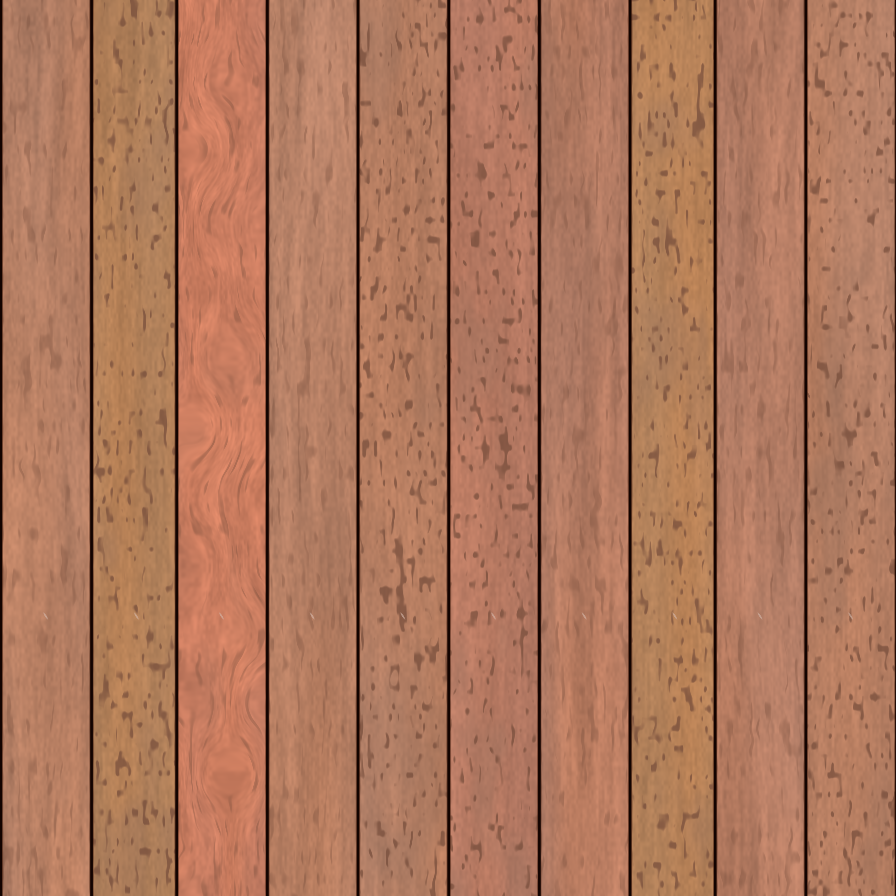
This texture is drawn by a WebGL 1 fragment shader. Its source:

```glsl
precision highp float;

uniform vec2 u_resolution;

const float PLANKS = 10.0;
const float PITCH = 0.1012;
const float NARROWING = 0.0062;
const float GAP_HALF_WIDTH = 0.0014;

const vec3 WOOD = vec3(0.71, 0.495, 0.388);
const vec3 GOLDEN = vec3(0.0, 0.012, -0.042);
const vec3 SALMON = vec3(0.075, -0.006, -0.006);
const vec3 ROSY = vec3(-0.004, -0.025, -0.006);
const vec3 GREY_STAIN = vec3(0.58, 0.44, 0.37);
const vec3 PORE = vec3(0.46, 0.30, 0.23);
const vec3 PALE_CHIP = vec3(0.83, 0.72, 0.67);
const vec3 GAP_EDGE = vec3(0.27, 0.12, 0.06);
const vec3 GAP = vec3(0.07, 0.01, 0.0);

float hash(vec2 p) {
  vec3 q = fract(p.xyx * 0.1031);
  q += dot(q, q.yzx + 33.33);
  return fract((q.x + q.y) * q.z);
}

float noise(vec2 p) {
  vec2 cell = floor(p);
  vec2 f = fract(p);
  f = f * f * (3.0 - 2.0 * f);
  float low = mix(hash(cell), hash(cell + vec2(1.0, 0.0)), f.x);
  float high = mix(hash(cell + vec2(0.0, 1.0)), hash(cell + 1.0), f.x);
  return mix(low, high, f.y);
}

float fbm(vec2 p) {
  float sum = 0.0;
  float weight = 0.5;
  for (int i = 0; i < 3; i++) {
    sum += weight * noise(p);
    p = p * 2.03 + 7.1;
    weight *= 0.5;
  }
  return sum / 0.875;
}

// 1.0 when the two plank numbers agree
float same(float a, float b) {
  return 1.0 - step(0.5, abs(a - b));
}

// Left edge of a plank; the second and eighth planks are narrower
float plankEdge(float plank) {
  return 0.001 + PITCH * plank - NARROWING * (step(2.0, plank) + step(8.0, plank));
}

vec3 plankColor(float plank, float golden, float salmon) {
  float rosy = same(plank, 5.0) + 0.5 * same(plank, 6.0) + 0.4 * same(plank, 8.0);
  float tone = 0.98 + 0.04 * hash(vec2(plank, 4.0));
  return (WOOD + GOLDEN * golden + SALMON * salmon + ROSY * rosy) * tone;
}

// Rare short slanted scratches
float chips(vec2 p) {
  vec2 grid = vec2(50.0, 40.0);
  vec2 cell = floor(p * grid);
  vec2 d = (fract(p * grid) - 0.5) / grid;
  d.x += 0.6 * d.y;
  float shape = 1.0 - smoothstep(0.4, 1.0, length(d / vec2(0.0016, 0.005)));
  return shape * step(0.998, hash(cell + 3.0));
}

vec3 woodSurface(vec2 p, float plank) {
  float golden = same(plank, 1.0) + same(plank, 7.0);
  float salmon = same(plank, 2.0);
  float porous = golden + same(plank, 4.0) + same(plank, 5.0) + same(plank, 9.0);
  vec2 q = p + plank * vec2(1.3, 2.7);

  // Bend the grain, most strongly on the figured salmon plank
  float bend = noise(q * mix(vec2(14.0, 3.0), vec2(22.0, 13.0), salmon)) - 0.5;
  q.x += bend * mix(0.012, 0.045, salmon);

  float cloud = fbm(q * vec2(14.0, 3.5)) - 0.5;
  float streak = fbm(q * mix(vec2(95.0, 5.0), vec2(85.0, 28.0), salmon)) - 0.5;
  float fiber = noise(q * vec2(330.0, 38.0)) - 0.5;
  float speck = noise(q * vec2(400.0, 190.0)) - 0.5;
  float shade = 1.0 + 0.13 * cloud + mix(0.22, 0.12, porous) * streak
              + 0.07 * fiber + 0.08 * speck;
  vec3 color = plankColor(plank, golden, salmon) * shade;

  // Warm and grey drifts along the board
  color += vec3(0.03, -0.005, -0.03) * (noise(q * vec2(24.0, 2.2) + 9.0) - 0.5);
  float stain = smoothstep(0.5, 0.8, fbm(q * vec2(22.0, 8.0) + 31.0));
  color = mix(color, GREY_STAIN, stain * mix(0.12, 0.3, porous));

  // Pores: dense dashes on porous boards, long faint slits elsewhere
  vec2 poreScale = mix(vec2(240.0, 42.0), vec2(225.0, 92.0), porous);
  vec2 poreAt = q + vec2(0.004 * noise(q * 75.0), 0.0);
  float density = 0.07 * (fbm(q * vec2(16.0, 5.0) + 51.0) - 0.5);
  float pore = smoothstep(0.69, 0.92, noise(poreAt * poreScale) + density);
  color = mix(color, PORE, pore * mix(0.34, 0.72, porous));

  return mix(color, PALE_CHIP, 0.6 * chips(p));
}

void main() {
  vec2 uv = gl_FragCoord.xy / u_resolution;
  float pixel = 1.0 / u_resolution.x;

  // Find the plank and the distance to its nearest gap
  float plank = -1.0;
  float gapDistance = 1.0;
  for (float i = 0.0; i <= PLANKS; i++) {
    float edge = plankEdge(i);
    plank += step(edge, uv.x);
    gapDistance = min(gapDistance, abs(uv.x - edge));
  }

  vec3 color = woodSurface(vec2(uv.x - plankEdge(plank), uv.y), plank);

  // Worn brown rim, then the dark gap
  float wear = 0.0008 * noise(vec2(plank * 9.0, uv.y * 90.0));
  float rim = 1.0 - smoothstep(GAP_HALF_WIDTH, GAP_HALF_WIDTH + 0.0014 + wear, gapDistance);
  color = mix(color, GAP_EDGE, 0.7 * rim);
  float wood = smoothstep(-0.5 * pixel, 0.5 * pixel, gapDistance - GAP_HALF_WIDTH);
  gl_FragColor = vec4(mix(GAP, color, wood), 1.0);
}
```
